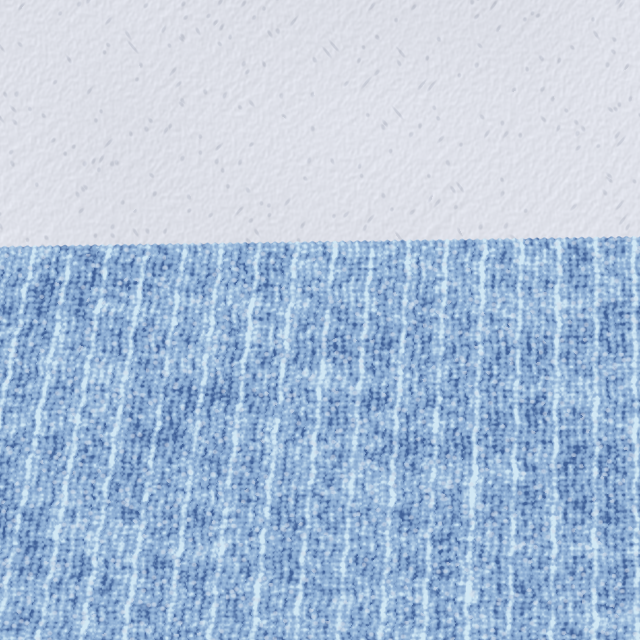
Reproduce this texture procedurally as a WebGL 1 fragment shader.

```glsl
precision highp float;
// Blue ribbed knit below a pale plaster wall, parted by a slightly tilted edge.
// The knit uses fanned stripe coordinates split into ribs and stitches;
// the wall is a relief of cellular grain, layered sine strokes and small pits.

uniform vec2 u_resolution;

const float TAU = 6.28318;
const float RIBS_PER_STRIPE = 5.0;
const float STITCH_ROWS = 116.0;

float hash(vec2 p) {
  vec3 q = fract(vec3(p.xyx) * 0.1031);
  q += dot(q, q.yzx + 33.33);
  return fract((q.x + q.y) * q.z);
}

float smoothNoise(vec2 p) {
  vec2 i = floor(p);
  vec2 f = fract(p);
  f = f * f * (3.0 - 2.0 * f);
  float low = mix(hash(i), hash(i + vec2(1.0, 0.0)), f.x);
  float high = mix(hash(i + vec2(0.0, 1.0)), hash(i + vec2(1.0)), f.x);
  return mix(low, high, f.y);
}

// Cellular noise: x is the distance to the nearest point, y its random value.
vec2 cells(vec2 p) {
  vec2 base = floor(p);
  vec2 nearest = vec2(9.0, 0.0);
  for (int j = -1; j <= 1; j++) {
    for (int i = -1; i <= 1; i++) {
      vec2 cell = base + vec2(float(i), float(j));
      vec2 point = cell + vec2(hash(cell), hash(cell + 57.0));
      float d = length(p - point);
      if (d < nearest.x) nearest = vec2(d, hash(cell + 113.0));
    }
  }
  return nearest;
}

// Wall relief
float trowelStrokes(vec2 p) {
  float across = p.x * 0.65 - p.y * 0.76 + 0.12 * p.x * p.x;
  float bend = 2.5 * smoothNoise(p * 9.0);
  float lines = sin(across * 190.0 + bend) + 0.6 * sin(across * 337.0 - bend * 1.7);
  return lines * smoothNoise(p * 6.0 + 4.0);
}

float plasterHeight(vec2 p) {
  vec2 warped = p + 0.006 * vec2(sin(p.y * 47.0), sin(p.x * 39.0));
  float grain = cells(warped * vec2(92.0, 74.0)).x;
  float fine = smoothNoise(p * vec2(230.0, 190.0));
  return 0.50 * grain + 0.45 * fine + 0.13 * trowelStrokes(p);
}

vec3 plasterWall(vec2 p) {
  vec2 lightStep = vec2(-0.0022, 0.0024);
  float relief = plasterHeight(p) - plasterHeight(p + lightStep);
  vec2 pit = cells(p * vec2(48.0, 38.0) + 0.5 * sin(p.yx * 61.0));
  float pitMask = step(0.66, pit.y) * (1.0 - smoothstep(0.06, 0.24, pit.x));
  float cloud = smoothNoise(p * 5.0) - 0.5;
  vec3 base = vec3(0.868, 0.878, 0.912) + 0.018 * cloud;
  return base + 0.085 * relief - pitMask * vec3(0.085, 0.08, 0.07);
}

// Stripes fan out toward the lower left; whole numbers are stripe centres.
float stripeCoordinate(vec2 p) {
  float depth = (0.609 - p.y) / 0.599;
  float anchor = 0.932 - 0.003 * depth;
  float spacing = 0.0586 + 0.0081 * depth;
  return (p.x - anchor) / spacing;
}

vec3 yarnColour(float tone) {
  vec3 deep = vec3(0.25, 0.38, 0.60);
  vec3 middle = vec3(0.55, 0.68, 0.83);
  vec3 pale = vec3(0.82, 0.91, 0.96);
  vec3 dark = mix(deep, middle, smoothstep(0.0, 0.5, tone));
  return mix(dark, pale, smoothstep(0.42, 1.0, tone));
}

vec3 ribbedKnit(vec2 p) {
  float wobble = 0.025 * sin(p.y * 71.0 + p.x * 23.0) + 0.02 * sin(p.y * 163.0);
  float stripe = stripeCoordinate(p) + wobble;
  float rib = stripe * RIBS_PER_STRIPE;
  float column = floor(rib + 0.5);
  float row = p.y * STITCH_ROWS + 0.8 * hash(vec2(column + 200.0, 3.0));

  // Stitch profile and mottled dye
  float ribLight = cos(TAU * rib);
  float stitchLight = cos(TAU * (row + 0.25 * abs(rib - column)));
  float fleck = smoothNoise(vec2(rib * 1.4 + 300.0, row * 1.1)) - 0.5;
  float fibre = smoothNoise(p * vec2(330.0, 300.0)) - 0.5;
  float patchTone = smoothNoise(p * vec2(19.0, 27.0) + 8.0) - 0.5;
  float band = smoothNoise(vec2(p.x * 7.0, p.y * 36.0) + 31.0) - 0.5;

  // Pale stripe
  float offset = fract(stripe + 0.5) - 0.5;
  float paleStripe = exp(-offset * offset / 0.011);
  paleStripe *= 0.75 + 0.4 * smoothNoise(vec2(floor(stripe + 0.5) + 60.0, p.y * 40.0));

  float tone = 0.46 + 0.13 * ribLight + 0.07 * stitchLight;
  tone += 0.48 * fleck + 0.30 * fibre + 0.20 * patchTone + 0.14 * band;
  tone += 0.32 * paleStripe;
  vec3 colour = yarnColour(clamp(tone, 0.0, 1.0));

  // Undyed flecks
  vec2 tuft = cells(p * vec2(88.0, 98.0));
  float undyed = step(0.80, tuft.y) * (1.0 - smoothstep(0.15, 0.5, tuft.x));
  return mix(colour, vec3(0.83, 0.87, 0.92), 0.6 * undyed);
}

void main() {
  vec2 p = gl_FragCoord.xy / u_resolution;
  float ribBump = 0.0012 * cos(TAU * RIBS_PER_STRIPE * stripeCoordinate(p));
  float edge = 0.6145 + 0.0155 * p.x + ribBump;
  float softness = max(0.0015, 1.0 / u_resolution.y);
  float wallMask = smoothstep(-softness, softness, p.y - edge);
  vec3 colour = mix(ribbedKnit(p), plasterWall(p), wallMask);
  gl_FragColor = vec4(clamp(colour, 0.0, 1.0), 1.0);
}
```
